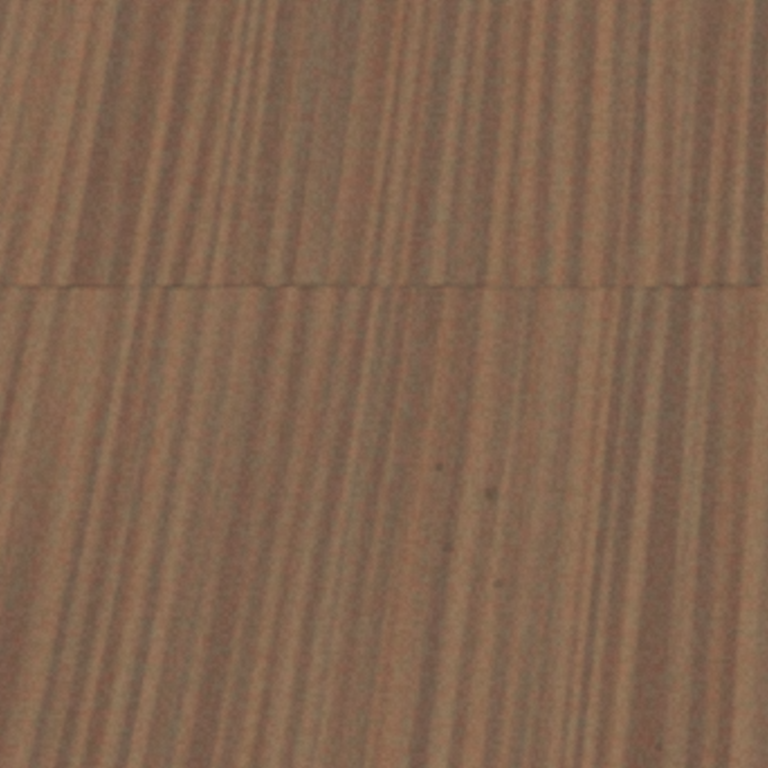
A WebGL 1 fragment shader for this texture:

```glsl
precision highp float;
uniform vec2 u_resolution;

const vec3 DARK_WOOD = vec3(0.460, 0.358, 0.292);
const vec3 LIGHT_WOOD = vec3(0.566, 0.442, 0.340);
const vec3 WARM_SHIFT = vec3(0.022, -0.008, -0.016);
const vec3 GREEN_SHIFT = vec3(-0.026, 0.022, 0.004);
const float SEAM_Y = 0.627;
const float SEAM_WIDTH = 0.0075;
const float SEAM_DEPTH = 0.13;
const float LEAN_LEFT = 0.21;
const float LEAN_RIGHT = 0.06;
const float STRIPE_COUNT = 25.0;
const float STRIPE_WARP = 1.8;
const float WARP_BANDS = 13.0;
const float MID_BANDS = 58.0;
const float FINE_BANDS = 112.0;
const float GRAIN_SCALE = 180.0;
const float GRAIN_AMOUNT = 0.040;
const float BLOTCH_SCALE = 85.0;
const int KNOT_COUNT = 5;
const float KNOT_RADIUS = 0.012;
const float KNOT_DEPTH = 0.14;
const float TAU = 6.28319;

float hash(vec2 p) {
  vec3 q = fract(vec3(p.xyx) * 0.1031);
  q += dot(q, q.yzx + 33.33);
  return fract((q.x + q.y) * q.z);
}

float noise(vec2 p) {
  vec2 cell = floor(p);
  vec2 f = fract(p);
  f = f * f * (3.0 - 2.0 * f);
  float low = mix(hash(cell), hash(cell + vec2(1.0, 0.0)), f.x);
  float high = mix(hash(cell + vec2(0.0, 1.0)), hash(cell + vec2(1.0, 1.0)), f.x);
  return mix(low, high, f.y);
}

// Streaks across u, changing slowly along v
float streaks(float u, float v, float bands, float stretch, float seed) {
  return noise(vec2(u * bands + seed, v * stretch + seed));
}

float knots(vec2 uv) {
  float mask = 0.0;
  for (int i = 0; i < KNOT_COUNT; i++) {
    float id = float(i) + 1.0;
    vec2 center = vec2(hash(vec2(id, 7.0)), SEAM_Y * hash(vec2(id, 19.0)));
    float size = KNOT_RADIUS * mix(0.6, 1.2, hash(vec2(id, 31.0)));
    mask = max(mask, 1.0 - smoothstep(0.2 * size, size, length(uv - center)));
  }
  return mask;
}

void main() {
  vec2 uv = gl_FragCoord.xy / u_resolution;

  // Two planks with grain fanning out from left to right
  float plank = smoothstep(-0.003, 0.003, uv.y - SEAM_Y);
  float rise = uv.y - SEAM_Y;
  float u = uv.x - mix(LEAN_LEFT, LEAN_RIGHT, uv.x) * rise;
  u += 0.005 * (noise(vec2(uv.x * 5.0, uv.y * 4.0) + 11.0) - 0.5);

  // Uneven stripes, crossfaded at the seam
  vec2 tones;
  vec2 warmths;
  for (int i = 0; i < 2; i++) {
    float seed = 11.0 + 60.0 * float(i);
    float warp = STRIPE_WARP * streaks(u, uv.y, WARP_BANDS, 0.8, seed);
    float stripe = 0.5 + 0.5 * cos(TAU * (STRIPE_COUNT * u + warp));
    float tone = 0.32 * stripe
               + 0.40 * streaks(u, uv.y, MID_BANDS, 1.2, seed + 130.0)
               + 0.28 * streaks(u, uv.y, FINE_BANDS, 2.5, seed + 270.0);
    float warmth = streaks(u, uv.y, MID_BANDS, 2.0, seed + 410.0) - 0.5;
    if (i == 0) { tones.x = tone; warmths.x = warmth; }
    else { tones.y = tone; warmths.y = warmth; }
  }
  float tone = smoothstep(0.17, 0.83, mix(tones.x, tones.y, plank));
  vec3 color = mix(DARK_WOOD, LIGHT_WOOD, tone);

  // Warm streaks and mottled colour
  float blotch = noise(uv * BLOTCH_SCALE + 50.0) - 0.5;
  float tint = noise(uv * BLOTCH_SCALE + 190.0) - 0.5;
  color += WARM_SHIFT * (mix(warmths.x, warmths.y, plank) + 0.7 * blotch);
  color += GREEN_SHIFT * tint;

  // Soft surface grain
  float grain = noise(uv * GRAIN_SCALE) + 0.5 * noise(uv * GRAIN_SCALE * 1.9 + 90.0);
  color += GRAIN_AMOUNT * (grain - 0.75);

  // Broken soft seam between planks, then small knots
  float seamOffset = rise - 0.004 * (noise(vec2(uv.x * 12.0, 3.0)) - 0.5);
  float seam = 1.0 - smoothstep(0.0, SEAM_WIDTH, abs(seamOffset));
  seam *= mix(0.25, 1.0, noise(vec2(uv.x * 35.0, 8.0)));
  color *= 1.0 - SEAM_DEPTH * seam;
  color *= 1.0 - KNOT_DEPTH * knots(uv);

  gl_FragColor = vec4(color, 1.0);
}
```
